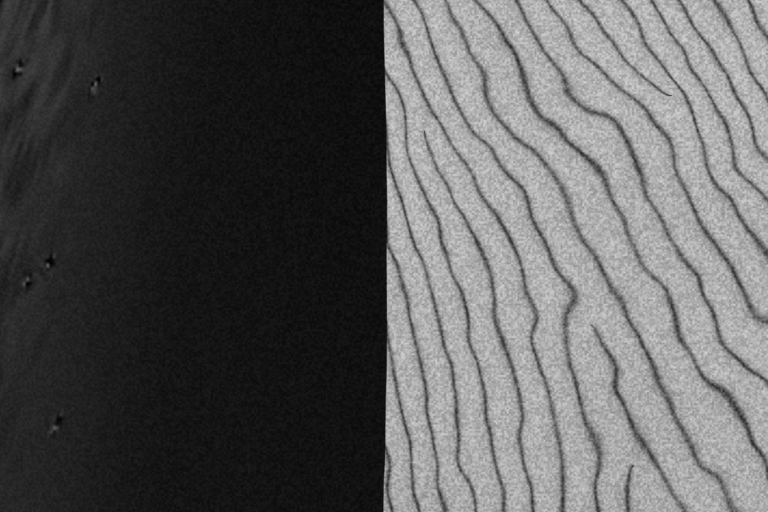
Write a Shadertoy shader that draws this texture.

```glsl
// Draws a dune split by a sharp ridge: a dark shadowed slope beside pale wind-rippled sand.

float hash(vec2 p) {
    vec3 h = fract(vec3(p.xyx) * 0.1031);
    h += dot(h, h.yzx + 33.33);
    return fract((h.x + h.y) * h.z);
}

float noise(vec2 p) {
    vec2 cell = floor(p), f = fract(p);
    f = f * f * (3.0 - 2.0 * f);
    return mix(mix(hash(cell), hash(cell + vec2(1, 0)), f.x),
               mix(hash(cell + vec2(0, 1)), hash(cell + vec2(1, 1)), f.x), f.y);
}

// Sand grain, centred on zero
float grain(vec2 p) {
    return noise(p * 237.0) + 0.6 * noise(p * 331.0 + 17.0) - 0.8;
}

// A ripple begins below this point (or ends above it, when negated)
float fork(vec2 p, vec2 tip) {
    vec2 d = p - tip;
    return -atan(d.y, d.x) / 6.28319;
}

// Ripple count across the lit slope; every whole number is a furrow
float ripplePhase(vec2 p) {
    float w = (p.x - 0.758) / 0.742, t = p.y;
    float nearRidge = -2.28 + t * (-9.45 + 3.38 * t);
    float farSide = 9.41 + t * (-11.58 + 3.92 * t);
    float phase = mix(nearRidge, farSide, w) + 5.0 * t * w * (1.0 - w);
    phase += 0.6 * sin(7.0 * w) * exp(-40.0 * (t - 0.25) * (t - 0.25));
    phase += fork(p, vec2(0.83, 0.254)) + fork(p, vec2(1.152, 0.635));
    phase += fork(p, vec2(1.24, 0.908)) - fork(p, vec2(1.312, 0.186));
    // Small meanders
    return phase + 0.42 * (noise(p * 9.0) - 0.5) + 0.26 * (noise(p * 21.0 + 5.0) - 0.5);
}

float litSlope(vec2 p) {
    float f = fract(ripplePhase(p) + 0.5) - 0.5;
    float furrow = exp(-f * f / 0.006);
    float shade = exp(-abs(f) * (f < 0.0 ? 6.0 : 10.0));
    float depth = 0.75 + 0.4 * noise(p * 13.0 + 9.0);
    float sand = 0.71 - 0.03 * p.y + 0.03 * (noise(p * 5.0) - 0.5);
    sand -= depth * (0.27 * furrow + 0.13 * shade);
    return sand + 0.17 * grain(p);
}

float shadowSlope(vec2 p) {
    // Broad falloff towards the ridge
    float edge = p.x + 0.12 * p.y;
    float tone = mix(0.145, 0.078, smoothstep(0.12, 0.46, edge));
    tone -= 0.02 * smoothstep(0.35, 0.7, p.x) * (1.0 - 0.5 * p.y);

    // Slanted wind streaks on the far left
    float across = p.x + 0.33 * p.y;
    float warp = 0.02 * noise(p * 7.0);
    float streak = 0.6 * noise(vec2((across + warp) * 52.0, p.y * 9.0))
                 + 0.4 * noise(vec2((across + warp) * 105.0, p.y * 21.0));
    float reach = 1.0 - smoothstep(0.04, 0.27, p.x + 0.2 * p.y);
    tone += reach * (0.22 * (streak - 0.5) + 0.025);

    // Loose clumps of disturbed sand
    vec2 clumps[5] = vec2[5](vec2(0.095, 0.518), vec2(0.055, 0.55),
                             vec2(0.036, 0.137), vec2(0.187, 0.166), vec2(0.108, 0.83));
    for (int i = 0; i < 5; i++) {
        vec2 d = p - clumps[i];
        d.x += 0.35 * d.y;
        float patchMask = exp(-dot(d * vec2(95, 52), d * vec2(95, 52)));
        tone += patchMask * 0.5 * (noise(p * vec2(150, 110)) - 0.5);
    }
    return max(tone + 0.045 * grain(p), 0.015);
}

void mainImage(out vec4 fragColor, in vec2 fragCoord) {
    // Canvas height is one; y runs downward from the top
    vec2 uv = fragCoord / iResolution.xy;
    vec2 p = vec2(uv.x * 1.5, 1.0 - uv.y);

    float ridge = 0.749 + 0.007 * sin(3.14159 * p.y) + 0.002 * (noise(vec2(p.y * 18.0, 3.0)) - 0.5);
    float blur = 1.0 / iResolution.y;
    float lit = smoothstep(-blur, blur, p.x - ridge);
    float tone = mix(shadowSlope(p), litSlope(p), lit);
    fragColor = vec4(vec3(clamp(tone, 0.0, 1.0)), 1.0);
}
```
